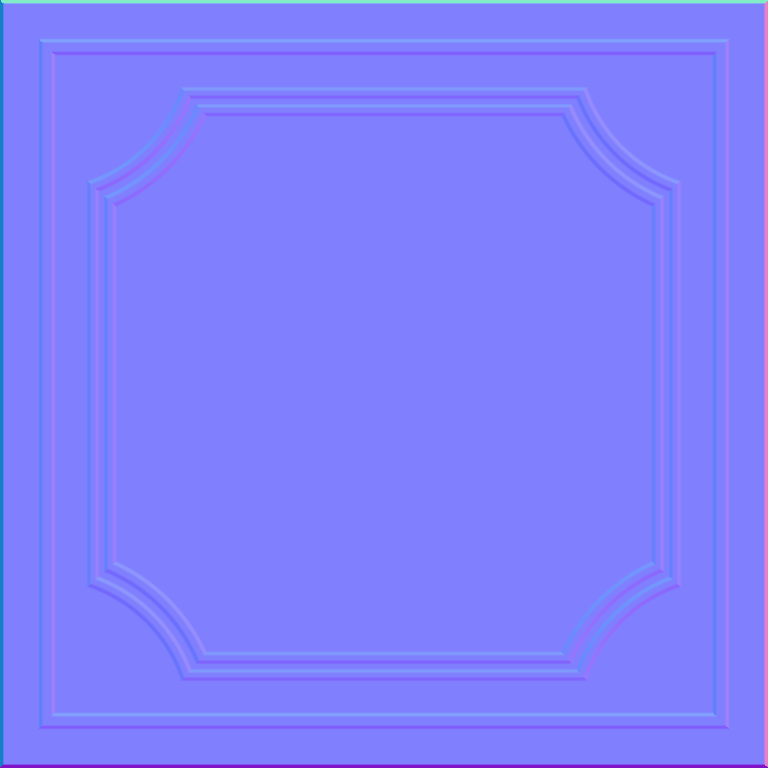
This texture map is drawn by a Shadertoy shader. Its source:

```glsl
// Tangent-space normal map of a moulded square panel: a bevelled rim, a plain
// square ridge, and a double ridge whose corners are scooped out by circles.
// Each ridge is a pair of slopes placed at levels of a distance field.
#define RIM_WIDTH 0.0045
#define RIM_TILT 0.84
#define SQUARE_OUTER 0.4470
#define SQUARE_INNER 0.4305
#define SQUARE_TILT 0.27
#define PANEL_HALF 0.3842
#define PANEL_TILT 0.21
#define SCOOP_CENTRE 0.448
#define SCOOP_RADIUS 0.1966
#define SCOOP_SPREAD 1.18
#define SLOPE_WIDTH 0.0036

// Soft strip of sloped surface centred on distance zero
float slope(float d, float pixel) {
    return 1.0 - smoothstep(0.0006, max(SLOPE_WIDTH, 1.5 * pixel), abs(d));
}

// Rising outer slope (+) and falling inner slope (-) of one ridge
float ridge(float d, float outer, float inner, float pixel) {
    return slope(d - outer, pixel) - slope(d - inner, pixel);
}

// Panel outline: xy is the outward direction, z the signed distance
vec3 scoopedPanel(vec2 q, float box, vec2 boxOut) {
    vec2 toScoop = vec2(SCOOP_CENTRE) - q;
    float reach = length(toScoop);
    float straight = box - PANEL_HALF;
    float scoop = (SCOOP_RADIUS - reach) / SCOOP_SPREAD;
    return scoop > straight ? vec3(toScoop / max(reach, 1e-4), scoop)
                            : vec3(boxOut, straight);
}

void mainImage(out vec4 fragColor, in vec2 fragCoord) {
    vec2 p = fragCoord / iResolution.xy - 0.5;
    float pixel = 1.0 / min(iResolution.x, iResolution.y);

    // Fold into one quadrant; the signs restore the outward direction
    vec2 q = abs(p);
    vec2 side = vec2(p.x < 0.0 ? -1.0 : 1.0, p.y < 0.0 ? -1.0 : 1.0);
    float box = max(q.x, q.y);
    vec2 boxOut = q.x > q.y ? vec2(1.0, 0.0) : vec2(0.0, 1.0);

    // Bevelled rim and square ridge
    float rimEdge = 0.5 - RIM_WIDTH;
    float rim = smoothstep(rimEdge - 0.5 * pixel, rimEdge + 0.5 * pixel, box);
    float square = ridge(box, SQUARE_OUTER, SQUARE_INNER, pixel);
    vec2 tilt = boxOut * (RIM_TILT * rim + SQUARE_TILT * square);

    // Double ridge around the scooped panel
    vec3 panel = scoopedPanel(q, box, boxOut);
    float steps = ridge(panel.z, 0.0, -0.0106, pixel)
                + ridge(panel.z, -0.0221, -0.0333, pixel);
    tilt += panel.xy * PANEL_TILT * steps;

    // Encode the unit normal as colour
    vec3 normal = vec3(tilt * side, sqrt(max(0.0, 1.0 - dot(tilt, tilt))));
    vec3 color = 0.5 + 0.5 * normal;
    fragColor = vec4(color, 1.0);
}
```
